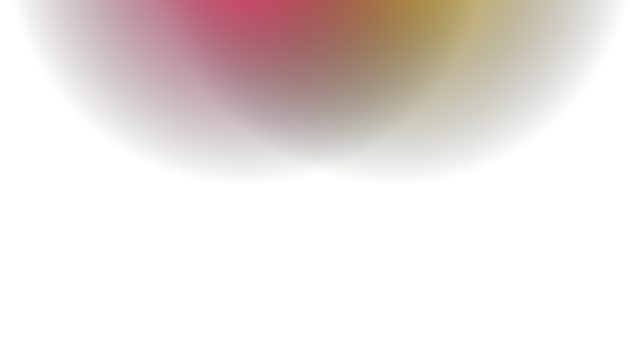
This background is drawn by a WebGL 2 fragment shader. Its source:

```glsl
#version 300 es
precision highp float;

uniform vec2 u_resolution;
out vec4 fragColor;

const vec3 PAPER = vec3(1.0);
const vec3 GOLD = vec3(1.0, 0.80, 0.16);
const vec3 ROSE = vec3(1.0, 0.20, 0.43);

const float GLOW_RADIUS = 0.66;
const float GLOW_HEIGHT = 1.15;
const float GLOW_SPREAD = 0.205;

// Opacity falling linearly from the centre to the rim
float radialFade(vec2 p, vec2 center, float radius) {
    return clamp(1.0 - distance(p, center) / radius, 0.0, 1.0);
}

// Tint darkens toward black as it fades, leaving a grey rim
vec3 layGlow(vec3 base, vec3 tint, float alpha) {
    return mix(base, tint * alpha, alpha);
}

void main() {
    // Height is one unit, x is measured from the middle
    vec2 p = (gl_FragCoord.xy - vec2(0.5 * u_resolution.x, 0.0)) / u_resolution.y;

    // Gold glow on the right, rose glow over it on the left
    vec2 goldCenter = vec2(GLOW_SPREAD, GLOW_HEIGHT);
    vec2 roseCenter = vec2(-GLOW_SPREAD, GLOW_HEIGHT);
    vec3 color = layGlow(PAPER, GOLD, radialFade(p, goldCenter, GLOW_RADIUS));
    color = layGlow(color, ROSE, radialFade(p, roseCenter, GLOW_RADIUS));

    fragColor = vec4(color, 1.0);
}
```
